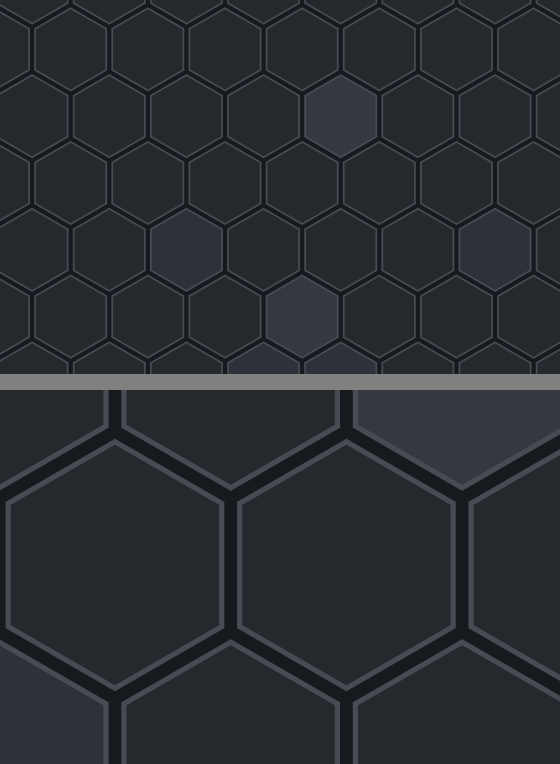
Top, the full canvas; bottom, a detail of the centre.
Give the GLSL for this pattern, as a Shadertoy shader.

```glsl
// Dark honeycomb: pointy-top hexagon tiles with a thin pale rim, set in near-black gaps.
// The nearest of two rectangular lattices gives the tile; a quadratic hash of its
// column and row picks the few tiles that are lit.

#define PITCH      0.2063                 // tile spacing, in canvas heights
#define ORIGIN     vec2(0.0592, 0.0107)   // centre of tile (0, 0) from canvas centre
#define GAP_HALF   0.0275                 // half the gap, in tile spacings
#define RIM_WIDTH  0.0225                 // rim line, in tile spacings
#define GAP_COLOR  vec3(0.088, 0.098, 0.115)
#define RIM_COLOR  vec3(0.280, 0.293, 0.320)
#define TILE_COLOR vec3(0.147, 0.159, 0.182)
#define DIM_COLOR  vec3(0.178, 0.196, 0.226)
#define LIT_COLOR  vec3(0.202, 0.219, 0.249)

const vec2 LATTICE = vec2(1.0, 1.7320508);

// Offset of p from the centre of the hexagon that holds it
vec2 hexLocal(vec2 p) {
    vec2 a = p - LATTICE * floor(p / LATTICE + 0.5);
    vec2 b = p - LATTICE * (floor(p / LATTICE) + 0.5);
    return dot(a, a) < dot(b, b) ? a : b;
}

// Distance inward from the border shared with the neighbouring tile
float edgeDistance(vec2 q) {
    q = abs(q);
    return 0.5 - max(q.x, dot(q, vec2(0.5, 0.8660254)));
}

// Quadratic hash of column and row: an integer from 0 to 100
float tileHash(vec2 id) {
    float h = id.x * (30.0 * id.x + 35.0 * id.y + 35.0)
            + id.y * (59.0 - 8.0 * id.y) + 50.0;
    return mod(h + 0.5, 101.0) - 0.5;
}

vec3 tileColor(vec2 id) {
    float h = tileHash(id);
    return h < 1.5 ? LIT_COLOR : h < 3.5 ? DIM_COLOR : TILE_COLOR;
}

void mainImage(out vec4 fragColor, in vec2 fragCoord) {
    vec2 p = ((fragCoord - 0.5 * iResolution.xy) / iResolution.y - ORIGIN) / PITCH;
    float pixel = 1.0 / (iResolution.y * PITCH);

    // Tile centre, then its column and row; odd rows sit half a tile to the right
    vec2 local = hexLocal(p);
    vec2 centre = p - local;
    vec2 id = floor(vec2(centre.x + 0.25, centre.y * 2.0 / LATTICE.y + 0.5));

    // Gap, rim and face, from the border inward
    float d = edgeDistance(local);
    float rim = clamp((d - GAP_HALF) / pixel + 0.5, 0.0, 1.0);
    float face = clamp((d - GAP_HALF - RIM_WIDTH) / pixel + 0.5, 0.0, 1.0);
    vec3 color = mix(GAP_COLOR, RIM_COLOR, rim);
    color = mix(color, tileColor(id), face);

    fragColor = vec4(color, 1.0);
}
```
